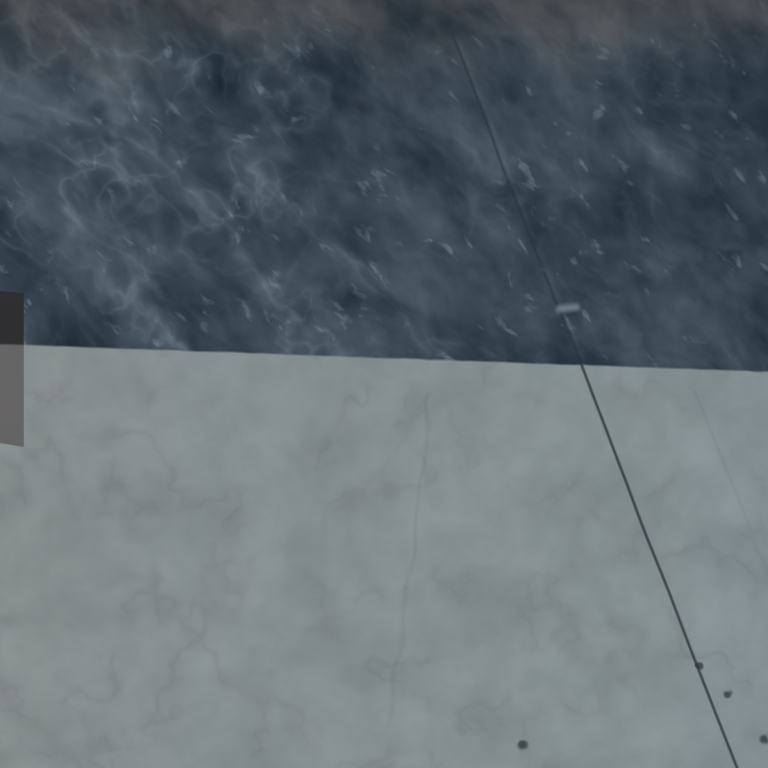
Give the GLSL for this texture, as a Shadertoy shader.

```glsl
// Dark veined marble above pale stone, split by a slanted edge and a thin diagonal joint.
#define EDGE_LEFT 0.552
#define EDGE_DROP 0.036
#define JOINT_FOOT 0.961
#define JOINT_SLOPE 0.390
#define SOFT 0.0022
#define VEIN_GAIN 0.085
#define CLOUD_GAIN 0.20
#define STONE_GAIN 0.065
#define MARBLE_COLOR vec3(0.219, 0.267, 0.309)
#define VEIN_COLOR vec3(0.95, 1.06, 1.07)
#define STONE_COLOR vec3(0.520, 0.556, 0.563)

float hash(vec2 p) {
    vec3 q = fract(vec3(p.xyx) * 0.1031);
    q += dot(q, q.yzx + 33.33);
    return fract((q.x + q.y) * q.z);
}

float noise(vec2 p) {
    vec2 i = floor(p), f = fract(p);
    f = f * f * (3.0 - 2.0 * f);
    return mix(mix(hash(i), hash(i + vec2(1, 0)), f.x),
               mix(hash(i + vec2(0, 1)), hash(i + vec2(1, 1)), f.x), f.y);
}

float fbm(vec2 p) {
    float sum = 0.0, amp = 0.5;
    for (int i = 0; i < 4; i++) {
        sum += amp * noise(p);
        p = mat2(1.6, 1.2, -1.2, 1.6) * p + 7.3;
        amp *= 0.5;
    }
    return sum / 0.94;
}

// Bright ridges where the noise crosses its middle value
float ridge(vec2 p, float sharpness) {
    return pow(1.0 - abs(2.0 * fbm(p) - 1.0), sharpness);
}

float segmentDistance(vec2 p, vec2 a, vec2 b) {
    vec2 d = b - a;
    return length(p - a - d * clamp(dot(p - a, d) / dot(d, d), 0.0, 1.0));
}

float line(vec2 p, vec2 a, vec2 b, float width) {
    return 1.0 - smoothstep(0.0, width, segmentDistance(p, a, b));
}

float glow(vec2 p, vec2 center, float tightness) {
    return exp(-dot(p - center, p - center) * tightness);
}

vec3 darkMarble(vec2 p) {
    vec2 warp = vec2(fbm(p * 14.0), fbm(p * 14.0 + 31.0)) - 0.5;
    vec2 q = p + 0.03 * warp;
    vec2 along = vec2(0.68 * q.x - 0.73 * q.y, 0.73 * q.x + 0.68 * q.y);
    float leftSide = 1.0 - smoothstep(0.22, 0.58, p.x);
    float cloud = fbm(along * vec2(11.0, 17.0) + 3.0) - 0.5;
    float grain = fbm(along * vec2(30.0, 55.0) + 9.0) - 0.5;

    vec3 color = MARBLE_COLOR + CLOUD_GAIN * cloud + 0.10 * grain;
    float veins = ridge(along * vec2(8.0, 16.0) + 14.0, 9.0);
    veins += 0.7 * ridge(q * 19.0 + 41.0, 10.0);
    float patches = smoothstep(0.25, 0.75, noise(p * 13.0 + 5.0));
    color += VEIN_GAIN * VEIN_COLOR * (veins - 0.25) * mix(0.30, 0.85, leftSide) * (0.4 + 0.9 * patches);

    // Leading veins, each drawn as a core with a wide halo
    const vec4 veinPaths[7] = vec4[7](
        vec4(0.00, 0.89, 0.20, 0.80), vec4(0.20, 0.80, 0.31, 0.68),
        vec4(0.31, 0.68, 0.40, 0.56), vec4(0.15, 0.93, 0.21, 0.79),
        vec4(0.06, 0.73, 0.20, 0.64), vec4(0.36, 0.97, 0.42, 0.87),
        vec4(0.31, 0.78, 0.51, 0.62));
    for (int i = 0; i < 7; i++) {
        float d = segmentDistance(p + 0.045 * warp, veinPaths[i].xy, veinPaths[i].zw);
        float strength = 0.055 * exp(-d * 190.0) + 0.035 * exp(-d * 45.0);
        color += VEIN_COLOR * strength * (0.15 + 1.2 * noise(p * 32.0));
    }

    // Pale haze, a dark hollow in the middle and sparse flecks
    float haze = glow(p, vec2(0.06, 0.81), 90.0) + 0.7 * glow(p, vec2(0.70, 0.80), 60.0)
               + 0.5 * glow(p, vec2(0.17, 0.68), 90.0) - 0.6 * glow(p, vec2(0.44, 0.86), 60.0);
    color += VEIN_COLOR * 0.036 * haze;
    float flecks = smoothstep(0.68, 0.88, fbm(along * vec2(34.0, 75.0) + 60.0));
    color += VEIN_COLOR * 0.11 * flecks;

    // Warm light along the top
    float warm = smoothstep(0.87, 1.03, p.y + 0.15 * cloud);
    vec3 warmColor = vec3(0.272, 0.276, 0.288) + 0.12 * cloud + 0.10 * grain;
    return mix(color, warmColor + 0.04 * veins * leftSide, 0.72 * warm);
}

vec3 paleStone(vec2 p) {
    vec2 q = p + 0.03 * vec2(fbm(p * 12.0 + 5.0), fbm(p * 12.0 + 19.0));
    vec3 color = STONE_COLOR + STONE_GAIN * (fbm(q * 14.0) - 0.5);
    color += 0.045 * (fbm(q * 38.0 + 8.0) - 0.5);
    color += mix(vec3(0.004, -0.002, -0.008), vec3(-0.006, 0.004, 0.011), p.x);
    float stain = ridge(q * 15.0 + 25.0, 7.0) * smoothstep(0.35, 0.75, noise(p * 17.0));
    color -= vec3(0.026, 0.034, 0.032) * stain;
    vec2 crackPoint = p + 0.012 * (noise(p * 25.0) - 0.5);
    color -= 0.022 * line(crackPoint, vec2(0.560, 0.49), vec2(0.533, 0.24), 0.005);
    color -= 0.018 * line(crackPoint, vec2(0.533, 0.24), vec2(0.508, 0.06), 0.006);
    color -= 0.022 * line(p, vec2(0.905, 0.49), vec2(0.978, 0.31), 0.004);

    // Scattered dark specks: position and radius
    const vec3 specks[4] = vec3[4](vec3(0.679, 0.030, 0.010), vec3(0.947, 0.096, 0.009),
        vec3(0.995, 0.038, 0.010), vec3(0.911, 0.133, 0.007));
    for (int i = 0; i < 4; i++) {
        float r = length((p - specks[i].xy) * vec2(1.0, 1.2)) + 0.005 * (noise(p * 150.0) - 0.5);
        color = mix(color, vec3(0.20, 0.23, 0.25), 0.8 * (1.0 - smoothstep(0.25, 1.0, r / specks[i].z)));
    }
    return color;
}

void mainImage(out vec4 fragColor, in vec2 fragCoord) {
    vec2 p = fragCoord / iResolution.xy;
    float edge = p.y - EDGE_LEFT + EDGE_DROP * p.x + 0.001 * (noise(p * 70.0) - 0.5);
    float upper = smoothstep(-SOFT, SOFT, edge);
    vec3 color = mix(paleStone(p), darkMarble(p), upper);
    color -= 0.03 * upper * exp(-abs(edge) * 150.0);

    // Joint: faint in the marble, clearer in the stone
    float joint = (p.x - JOINT_FOOT + JOINT_SLOPE * p.y) / length(vec2(1.0, JOINT_SLOPE));
    joint += 0.003 * (noise(vec2(p.y * 13.0, 2.0)) - 0.5);
    float reach = 1.0 - smoothstep(0.94, 0.97, p.y);
    float crack = 1.0 - smoothstep(0.0, 0.0034, abs(joint));
    color = mix(color, vec3(0.17, 0.20, 0.22), crack * reach * mix(0.8, 0.6, upper));
    color += 0.045 * upper * reach * exp(-abs(joint - 0.005) * 350.0) * noise(p * 25.0);
    float chip = line(p, vec2(0.729, 0.598), vec2(0.750, 0.600), 0.009);
    color = mix(color, vec3(0.47, 0.52, 0.54), 0.8 * chip);

    // Shaded block at the left border
    float top = 0.621 - 0.08 * p.x, bottom = 0.423 - 0.16 * p.x;
    float block = smoothstep(-0.001, 0.001, top - p.y) * smoothstep(-0.001, 0.001, p.y - bottom)
                * smoothstep(-0.001, 0.001, 0.031 - p.x);
    vec3 shade = mix(vec3(0.40, 0.395, 0.395), vec3(0.18, 0.182, 0.188), upper);
    color = mix(color, shade + 0.04 * (p.y - 0.5), block);
    fragColor = vec4(color, 1.0);
}
```
